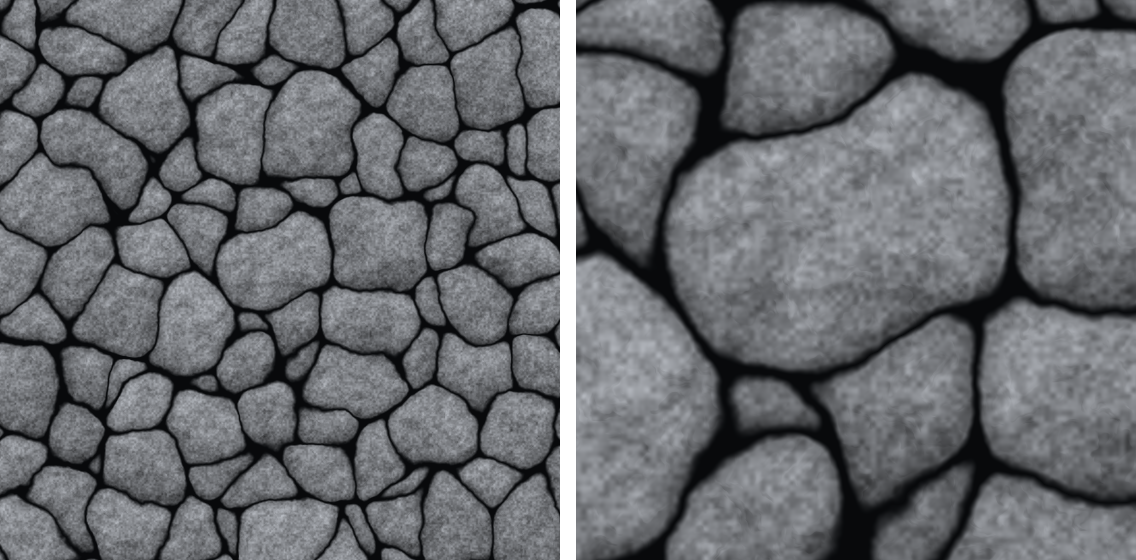
Left: the whole. Right: its middle third, enlarged.
Write a Shadertoy shader that draws this texture.

```glsl
// Dry stone wall: irregular grey rocks with rough faces and dark, narrow joints.

const float STONES_ACROSS = 10.0;   // seed cells along the canvas height
const float SEED_JITTER   = 0.88;
const float SIZE_SPREAD   = 0.90;   // how far big stones push small ones aside
const float CORNER_SHARP  = 15.0;   // higher gives tighter stone corners
const float JOINT_WIDTH   = 0.054;  // in seed cells, as is the next value
const float BEVEL_WIDTH   = 0.19;
const float EDGE_LIGHT    = 0.11;
const float STONE_TONE    = 0.505;
const float STONE_VARIETY = 0.05;
const float GRAIN_SCALE   = 290.0;  // per canvas height, as is the next value
const float MOTTLE_SCALE  = 42.0;
const vec3  STONE_TINT    = vec3(0.980, 1.000, 1.035);
const vec3  JOINT_COLOR   = vec3(0.030, 0.036, 0.044);

vec3 hash3(vec2 p) {
    vec3 q = fract(p.xyx * vec3(0.1031, 0.1030, 0.0973));
    q += dot(q, q.yxz + 33.33);
    return fract((q.xxy + q.yzz) * q.zyx);
}

float valueNoise(vec2 p) {
    vec2 cell = floor(p), f = fract(p);
    f = f * f * (3.0 - 2.0 * f);
    float low  = mix(hash3(cell).x, hash3(cell + vec2(1, 0)).x, f.x);
    float high = mix(hash3(cell + vec2(0, 1)).x, hash3(cell + vec2(1, 1)).x, f.x);
    return mix(low, high, f.y);
}

float fbm(vec2 p) {
    float sum = 0.0, amplitude = 0.5;
    for (int i = 0; i < 4; i++) {
        sum += amplitude * valueNoise(p);
        p = mat2(1.6, 1.2, -1.2, 1.6) * p + 17.3;
        amplitude *= 0.5;
    }
    return sum / 0.9375;
}

// Bends straight cell borders into worn, uneven outlines.
vec2 warp(vec2 p) {
    vec2 broad = vec2(valueNoise(p * 1.3 + 5.0), valueNoise(p * 1.3 + 41.0)) - 0.5;
    vec2 small = vec2(fbm(p * 3.5 + 73.0), fbm(p * 3.5 + 97.0)) - 0.5;
    return p + 0.42 * broad + 0.13 * small;
}

// Seed position in xy, size weight in z.
vec3 stoneSeed(vec2 cell) {
    vec3 h = hash3(cell + 61.0);
    return vec3(cell + 0.5 + SEED_JITTER * (h.xy - 0.5), SIZE_SPREAD * h.z * h.z);
}

float power(vec2 p, vec3 seed) {
    vec2 d = p - seed.xy;
    return dot(d, d) - seed.z;
}

// Weighted Voronoi: rounded border distance, outward direction, and the seed.
float stoneBorder(vec2 p, out vec2 outward, out vec3 own) {
    vec2 base = floor(p);
    float best = 1e5;
    for (int y = -2; y <= 2; y++)
    for (int x = -2; x <= 2; x++) {
        vec3 seed = stoneSeed(base + vec2(x, y));
        float d = power(p, seed);
        if (d < best) { best = d; own = seed; }
    }
    float total = 1e-9;
    outward = vec2(0.0);
    for (int y = -2; y <= 2; y++)
    for (int x = -2; x <= 2; x++) {
        vec3 seed = stoneSeed(base + vec2(x, y));
        vec2 toward = seed.xy - own.xy;
        float gap = length(toward);
        if (gap > 0.001) {
            float d = (power(p, seed) - best) / (2.0 * gap);
            float weight = exp(-CORNER_SHARP * d);
            total += weight;
            outward += weight * toward / gap;
        }
    }
    outward /= total;
    return -log(total) / CORNER_SHARP;
}

// Rough rock face: mottling, lit relief, fine grain, pits and pale flecks.
float rockFace(vec2 uv) {
    vec2 p = uv * MOTTLE_SCALE;
    float mottle = fbm(p);
    float relief = mottle - fbm(p + vec2(-0.15, 0.35));
    float patches = fbm(uv * 13.0 + 29.0) - 0.5;
    float grain = valueNoise(uv * GRAIN_SCALE) - 0.5
                + 0.6 * (valueNoise(uv.yx * GRAIN_SCALE * 0.57 + 11.0) - 0.5);
    float streak = fbm(uv * 75.0 + 3.0 * mottle + 53.0);
    float flecks = smoothstep(0.60, 0.78, streak) - smoothstep(0.40, 0.24, streak);
    return 0.13 * (mottle - 0.5) + 0.16 * relief + 0.12 * patches
         + 0.15 * grain + 0.055 * flecks;
}

void mainImage(out vec4 fragColor, in vec2 fragCoord) {
    vec2 uv = fragCoord / iResolution.y;
    vec2 p = warp(uv * STONES_ACROSS + 3.0);
    vec2 outward;
    vec3 seed;
    float border = stoneBorder(p, outward, seed);

    // Stone brightness: own tone, rough face, light from above.
    float tone = STONE_TONE + STONE_VARIETY * (hash3(floor(seed.xy) + 19.0).y - 0.5);
    tone += rockFace(uv) + 0.035 * clamp(p.y - seed.y, -1.0, 1.0);
    tone += EDGE_LIGHT * (outward.y - 0.15) * exp(-max(border, 0.0) / BEVEL_WIDTH);
    tone *= mix(0.76, 1.0, smoothstep(0.0, BEVEL_WIDTH, border));

    // Dark joints of varying width, softened by at least one pixel.
    float pixel = STONES_ACROSS / iResolution.y;
    float width = JOINT_WIDTH * (0.7 + 0.6 * valueNoise(p * 2.3 + 7.0));
    float face = smoothstep(-0.006, max(width, pixel), border);
    fragColor = vec4(mix(JOINT_COLOR, tone * STONE_TINT, face), 1.0);
}
```
